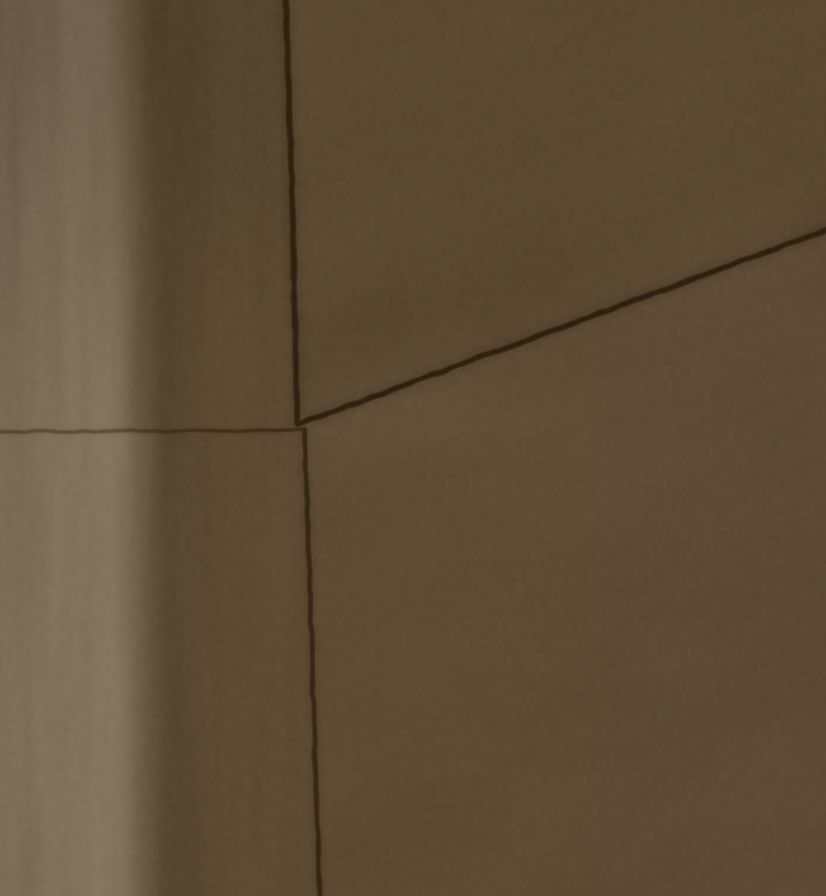
Give the GLSL for this texture, as a Shadertoy shader.

```glsl
const vec3 PANEL_COLOR = vec3(0.362, 0.292, 0.198);
const vec3 SHADE_COLOR = vec3(0.330, 0.266, 0.178);
const vec3 LIT_COLOR = vec3(0.515, 0.450, 0.362);
const vec3 LIT_TOP_COLOR = vec3(0.440, 0.375, 0.300);
const vec3 JOINT_COLOR = vec3(0.170, 0.110, 0.045);

// Joint ends, in units of canvas height
const vec2 CORNER = vec2(0.332, 0.526);
const vec2 UPPER_END = vec2(0.319, 1.010);
const vec2 UPPER_BEND = vec2(0.326, 0.780);
const vec2 LOWER_START = vec2(0.340, 0.520);
const vec2 LOWER_END = vec2(0.357, -0.010);
const vec2 SLOPE_END = vec2(0.940, 0.750);
const vec2 LEDGE_END = vec2(-0.010, 0.518);

const float JOINT_WOBBLE = 0.0022;
const float GRAIN = 0.016;
const float MOTTLE = 0.030;

float hash(vec2 p) {
    vec3 q = fract(vec3(p.xyx) * 0.1031);
    q += dot(q, q.yzx + 33.33);
    return fract((q.x + q.y) * q.z);
}

float valueNoise(vec2 p) {
    vec2 cell = floor(p), f = fract(p);
    f = f * f * (3.0 - 2.0 * f);
    return mix(mix(hash(cell), hash(cell + vec2(1, 0)), f.x),
               mix(hash(cell + vec2(0, 1)), hash(cell + vec2(1, 1)), f.x), f.y);
}

float fbm(vec2 p) {
    float sum = 0.0, amplitude = 0.5;
    for (int i = 0; i < 4; i++) {
        sum += amplitude * valueNoise(p);
        p = mat2(1.6, 1.2, -1.2, 1.6) * p + 7.3;
        amplitude *= 0.5;
    }
    return sum / 0.9375;
}

float segmentDistance(vec2 p, vec2 a, vec2 b) {
    vec2 ab = b - a;
    return length(p - a - ab * clamp(dot(p - a, ab) / dot(ab, ab), 0.0, 1.0));
}

// Dark core with a soft shoulder
float joint(float d, float halfWidth) {
    float pixel = 1.0 / iResolution.y;
    float core = 1.0 - smoothstep(halfWidth * 0.4, halfWidth * 1.4 + pixel, d);
    return max(core, 0.22 * exp(-d * d / (halfWidth * halfWidth * 7.0)));
}

// Rounded pillar: lit face on the left, shaded turn toward the joint
vec3 pillarColor(vec2 p) {
    float isLower = 1.0 - smoothstep(0.512, 0.524, p.y);
    float turn = mix(0.157 - 0.012 * (p.y - 0.52), 0.165, isLower);
    float lit = 1.0 - smoothstep(turn - 0.042, turn + 0.026, p.x);
    vec3 face = mix(LIT_COLOR, LIT_TOP_COLOR, smoothstep(0.45, 1.0, p.y));
    face *= 0.93 + 0.07 * smoothstep(0.0, 0.09, p.x);
    vec3 side = mix(PANEL_COLOR, SHADE_COLOR, smoothstep(0.55, 1.0, p.y));
    float valley = (p.x - turn - 0.030) / 0.035;
    side *= 1.0 - 0.07 * exp(-valley * valley);
    vec3 color = mix(side, face, lit);
    float streaks = fbm(p * vec2(65.0, 5.0) + 11.0) - 0.5;
    return color + streaks * mix(0.028, 0.045, lit);
}

vec3 wallColor(vec2 p, float aboveSlope) {
    vec3 color = mix(PANEL_COLOR, mix(PANEL_COLOR, SHADE_COLOR, 0.35), aboveSlope);
    color += vec3(-0.004, -0.003, 0.008) * smoothstep(0.45, 0.9, p.x) * (1.0 - aboveSlope);
    vec2 along = normalize(SLOPE_END - CORNER);
    vec2 q = vec2(dot(p, along), dot(p, vec2(-along.y, along.x)));
    color += MOTTLE * (fbm(q * vec2(5.0, 11.0)) - 0.5);
    float pale = length((p - vec2(0.47, 0.52)) * vec2(4.0, 12.0));
    return color + 0.014 * exp(-pale * pale);
}

void mainImage(out vec4 fragColor, in vec2 fragCoord) {
    vec2 p = fragCoord / iResolution.y;
    vec2 wobble = vec2(valueNoise(p * 75.0), valueNoise(p * 75.0 + 40.0)) - 0.5;
    vec2 rough = p + JOINT_WOBBLE * wobble;

    // Surfaces
    float upperX = mix(CORNER.x, UPPER_END.x, (p.y - CORNER.y) / (UPPER_END.y - CORNER.y));
    float lowerX = mix(LOWER_START.x, LOWER_END.x,
                       (LOWER_START.y - p.y) / (LOWER_START.y - LOWER_END.y));
    float edgeX = p.y > CORNER.y ? upperX : lowerX;
    float slopeY = mix(CORNER.y, SLOPE_END.y, (p.x - CORNER.x) / (SLOPE_END.x - CORNER.x));
    float aboveSlope = smoothstep(-0.003, 0.003, p.y - slopeY);
    vec3 color = mix(pillarColor(p), wallColor(p, aboveSlope),
                     smoothstep(-0.003, 0.003, p.x - edgeX));

    // Joints
    float upper = min(segmentDistance(rough, CORNER, UPPER_BEND),
                      segmentDistance(rough, UPPER_BEND, UPPER_END));
    float lower = segmentDistance(rough, LOWER_START, LOWER_END);
    float slope = segmentDistance(rough, CORNER, SLOPE_END);
    float ledge = segmentDistance(rough, LEDGE_END, LOWER_START);
    float dark = max(0.90 * joint(upper, 0.0033), 0.92 * joint(slope, 0.0031));
    dark = max(dark, 0.78 * joint(lower, 0.0026));
    dark = max(dark, mix(0.42, 0.60, smoothstep(0.1, 0.3, p.x)) * joint(ledge, 0.0018));
    color = mix(color, JOINT_COLOR, dark);

    // Fine surface grain
    color += GRAIN * (valueNoise(p * 190.0) - 0.5);
    fragColor = vec4(color, 1.0);
}
```
